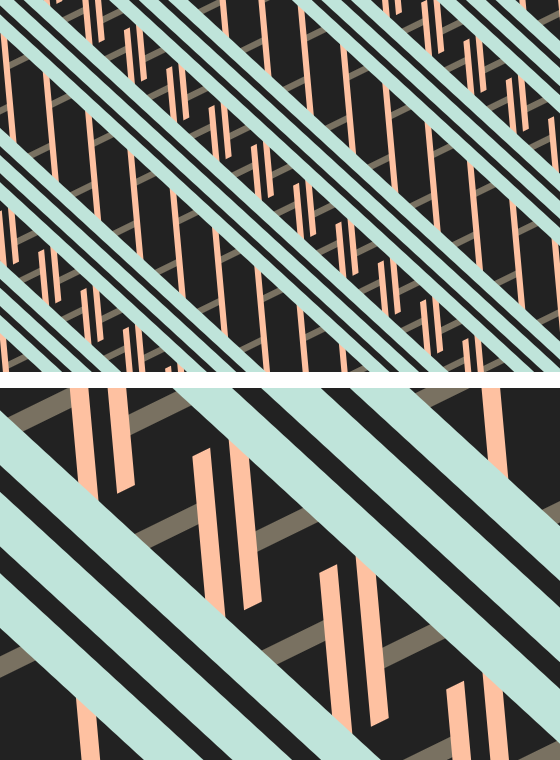
Top: the whole. Bottom: its middle third, enlarged.
Write a Shadertoy shader that draws this pattern.

```glsl
const float VIEW_HEIGHT = 510.0;             // design units down the canvas
const vec2  COLUMN_STEP = vec2(58.0, 53.25); // repeat along a band
const vec2  ROW_STEP    = vec2(-1.5, 410.6); // repeat across the bands

const float BAND_SLOPE  = 0.918;
const float BAND_PERIOD = 412.0;
const float BAND_A      = -5.0;              // band centres, measured down the left edge
const float BAND_B      = -187.0;
const float BAND_HALF   = 49.7;
const float STRIPE_STEP = 37.2;
const float STRIPE_HALF = 12.5;

const float POST_LEAN   = 0.09;
const float POST_HALF   = 4.25;
const float LONG_POST   = 0.8;               // post positions within a column
const float LEFT_POST   = 10.7;
const float RIGHT_POST  = 28.0;
const float POST_TOP    = -120.3;            // slanted ends of the short posts
const float POST_BOTTOM = -38.4;

const float RUNG_SLOPE  = 0.49;
const float RUNG_HALF   = 4.9;
const float UPPER_RUNG  = 14.6;
const float LOWER_RUNG  = 70.5;
const float SHORT_CUT   = -96.0;             // where rungs meet the posts
const float LONG_CUT    = 108.0;
const float LONG_SPREAD = 24.6;

const vec3 DARK  = vec3(0.133, 0.133, 0.133);
const vec3 MINT  = vec3(0.75, 0.894, 0.855);
const vec3 PEACH = vec3(0.995, 0.755, 0.63);
const vec3 KHAKI = vec3(0.475, 0.445, 0.38);

// Signed offset from the nearest multiple of period
float wrapNear(float x, float period) {
    return x - period * round(x / period);
}

// Coverage of a sheared distance whose gradient is (1, slope)
float coverage(float d, float slope, float pixel) {
    return clamp(0.5 - d / (pixel * length(vec2(1.0, slope))), 0.0, 1.0);
}

float stripes(float q) {
    q -= STRIPE_STEP * clamp(round(q / STRIPE_STEP), -1.0, 1.0);
    return abs(q) - STRIPE_HALF;
}

void mainImage(out vec4 fragColor, in vec2 fragCoord) {
    float pixel = VIEW_HEIGHT / iResolution.y;
    vec2 p = vec2(fragCoord.x, iResolution.y - fragCoord.y) * pixel;

    // Fold every row onto the first
    float row = floor((p.y - BAND_SLOPE * p.x - BAND_B) / BAND_PERIOD);
    p -= row * ROW_STEP;

    // Sheared coordinates across bands, posts and rungs
    float across = p.y - BAND_SLOPE * p.x;
    float post = p.x - POST_LEAN * p.y;
    float rung = p.y + RUNG_SLOPE * p.x;
    float postStep = COLUMN_STEP.x - POST_LEAN * COLUMN_STEP.y;
    float rungStep = COLUMN_STEP.y + RUNG_SLOPE * COLUMN_STEP.x;
    bool shortGap = across < BAND_A;

    // Rungs, broken where they pass under a post
    float cut = shortGap ? SHORT_CUT : LONG_CUT;
    float spread = shortGap ? 0.0 : LONG_SPREAD;
    float rungAt = across < cut ? UPPER_RUNG : LOWER_RUNG;
    float rungInk = coverage(abs(wrapNear(rung - rungAt, rungStep)) - RUNG_HALF, RUNG_SLOPE, pixel);
    rungInk *= coverage(spread - abs(across - cut), BAND_SLOPE, pixel);
    vec3 color = mix(DARK, KHAKI, rungInk);

    // Posts: a staggered short pair or one long post
    float postInk;
    if (shortGap) {
        float column = floor(post / postStep);
        float x = post - column * postStep;
        float y = rung - column * rungStep;
        float left = coverage(abs(x - LEFT_POST) - POST_HALF, POST_LEAN, pixel)
                   * coverage(POST_TOP - y, RUNG_SLOPE, pixel);
        float right = coverage(abs(x - RIGHT_POST) - POST_HALF, POST_LEAN, pixel)
                    * coverage(y - POST_BOTTOM, RUNG_SLOPE, pixel);
        postInk = max(left, right);
    } else {
        postInk = coverage(abs(wrapNear(post - LONG_POST, postStep)) - POST_HALF, POST_LEAN, pixel);
    }
    color = mix(color, PEACH, postInk);

    // Bands of three stripes over a dark ground
    float bandA = across - BAND_A;
    float bandB = wrapNear(across - BAND_B, BAND_PERIOD);
    float band = abs(bandA) < abs(bandB) ? bandA : bandB;
    // The ground stops inside the outer stripes so their edges stay clean
    color = mix(color, DARK, step(abs(band), BAND_HALF - STRIPE_HALF));
    color = mix(color, MINT, coverage(stripes(band), BAND_SLOPE, pixel));
    fragColor = vec4(color, 1.0);
}
```
